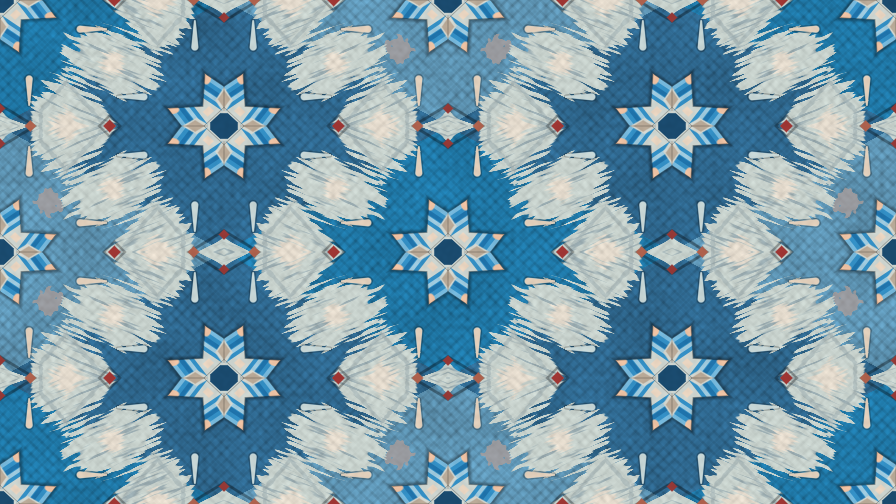
This pattern is drawn by a WebGL 2 fragment shader. Its source:

```glsl
#version 300 es
precision highp float;
// Woven mirrored medallions with chevron flowers, feathered pale diamonds and red accents.
uniform vec2 u_resolution;
out vec4 fragColor;

float aa; // edge softness in design units (the canvas is 768 x 432 of them)

vec2 gradient(vec2 i) {
  vec3 h = fract(i.xyx * vec3(0.1031, 0.1030, 0.0973));
  h += dot(h, h.yzx + 33.33);
  float angle = 6.2832 * fract((h.x + h.y) * h.z);
  return vec2(cos(angle), sin(angle));
}

// Gradient noise that wraps after a whole period
float noise(vec2 p, vec2 period) {
  vec2 i = floor(p), f = p - i, u = f * f * (3.0 - 2.0 * f);
  vec4 g;
  for (int k = 0; k < 4; k++) {
    vec2 corner = vec2(k & 1, k >> 1);
    g[k] = dot(gradient(mod(i + corner, period)), f - corner);
  }
  return mix(mix(g.x, g.y, u.x), mix(g.z, g.w, u.x), u.y);
}

float fill(float d) { return smoothstep(aa, -aa, d); }

// Pointed towards its medallion, cut flat on the far side
float paleDiamond(vec2 v) {
  return max(dot(abs(v), vec2(0.75, 0.66)) - 33.0, v.x - 30.0);
}

float lozenge(vec2 v, float r) { return (abs(v.x) + abs(v.y) - r) * 0.707; }

float dash(vec2 v) {
  return length(vec2(max(abs(v.x) - 11.0, 0.0), v.y)) - 1.9 + 0.1 * v.x;
}

// Four notched arms of chevron bands around a dark core
vec3 flower(vec3 col, vec2 q) {
  q.x *= 0.93;
  float a = min(q.x, q.y), b = max(q.x, q.y), c = b - 0.72 * a;
  float d = max(a - 18.0 + 0.06 * b, c - 34.0);
  col *= 1.0 - 0.35 * smoothstep(4.0, 0.0, d);
  vec3 petal = mix(vec3(0.80, 0.83, 0.81), vec3(0.20, 0.56, 0.77), fill(12.0 - c));
  petal = mix(petal, vec3(0.62, 0.79, 0.87), fill(abs(c - 18.0) - 2.0));
  petal = mix(petal, vec3(0.12, 0.45, 0.67), fill(abs(c - 23.0) - 2.2));
  petal = mix(petal, vec3(0.46, 0.72, 0.86), fill(29.5 - c));
  petal = mix(petal, vec3(0.93, 0.76, 0.64), fill(length(vec2(a - 14.0, (b - 42.0) * 0.6)) - 3.8));
  petal = mix(petal, vec3(0.83, 0.84, 0.81), fill(lozenge(vec2(a, (b - 22.0) * 0.62), 7.0)));
  petal = mix(petal, vec3(0.72, 0.66, 0.59), fill(lozenge(vec2(a, (b - 23.0) * 0.65), 5.0)));
  petal = mix(petal, vec3(0.91, 0.83, 0.75), fill(lozenge(vec2(a - 12.0, b - 13.0), 4.0)));
  petal *= 1.0 - 0.25 * fill(a - 0.4) * step(13.0, b);
  petal *= 1.0 - 0.25 * fill(abs(a + b - 16.0) - 0.5);
  petal = mix(petal, vec3(0.10, 0.29, 0.43), fill(max(a + b - 14.0, b - 11.0)));
  petal *= 1.0 - 0.4 * fill(abs(d) - 0.5);
  return mix(col, petal, fill(d));
}

void main() {
  vec2 uv = gl_FragCoord.xy / u_resolution;
  vec2 p = uv * vec2(768.0, 432.0);
  aa = 324.0 / u_resolution.y;

  // Mirrored cells, two across and two down, each with a second medallion at its corners
  vec2 cell = vec2(384.0, 216.0), id = floor(p / cell + 0.5);
  vec2 f = abs(p - id * cell);
  bool corner = f.x / 192.0 + f.y / 108.0 > 1.0;
  vec2 q = corner ? cell * 0.5 - f : f;
  bool light = !corner && mod(id.x + id.y, 2.0) > 0.5;

  // Blue ground with a diagonal crosshatch
  vec3 col = corner ? vec3(0.18, 0.40, 0.55) : light ? vec3(0.36, 0.57, 0.69) : vec3(0.12, 0.46, 0.64);
  vec2 phase = 6.2832 * vec2(80.0 * uv.x + 45.0 * uv.y, 80.0 * uv.x - 45.0 * uv.y);
  vec2 lines = smoothstep(0.1, 1.0, sin(phase));
  float weave = 0.6 - lines.x - lines.y;
  float thread = noise(uv * vec2(160.0, 90.0), vec2(160.0, 90.0));
  float cloud = noise(uv * vec2(16.0, 9.0), vec2(16.0, 9.0));
  col *= 1.0 + 0.085 * weave + 0.12 * thread + 0.14 * cloud;

  // Tan smudges on the lighter medallions
  float smudge = length((q - vec2(42.0, 42.0)) * vec2(1.0, 0.85)) - 10.0 + 9.0 * noise(f / 5.0, vec2(512.0));
  if (light) col = mix(col, vec3(0.64, 0.61, 0.61), 0.85 * fill(smudge));

  // Feathered pale shapes with slanted brush strokes
  float across = f.y - 0.4 * f.x + 200.0;
  float stroke = noise(vec2(f.x / 24.0, across / 3.2), vec2(512.0));
  float fine = noise(vec2(f.x / 12.0 + 7.0, across / 1.9), vec2(512.0));
  vec2 toSide = q - vec2(135.0, 0.0), toTop = vec2(57.0, 108.0) - q;
  vec2 toPatch = q - vec2(96.0, 55.0);
  if (corner) toPatch = vec2(96.0, 53.0) - q;
  toPatch = q - vec2(96.0, 54.0);
  float diamond = min(paleDiamond(toSide), paleDiamond(toTop));
  vec2 slanted = vec2(toPatch.x, toPatch.y - 0.18 * toPatch.x);
  float patchD = length(slanted * vec2(0.7, 1.0)) - 26.5;
  float body = min(diamond, patchD);
  // Teeth grow on the patches and stay short at the red tips
  float teeth = mix(4.0, 17.0, smoothstep(6.0, 30.0, min(q.y, 108.0 - q.y)));
  float pale = smoothstep(1.8 * aa, -1.8 * aa, body + teeth * (stroke + 0.45 * fine));
  vec3 paint = mix(vec3(0.78, 0.82, 0.80), vec3(0.60, 0.67, 0.69), smoothstep(0.05, 0.5, stroke + 0.6 * fine + 0.3 * cloud));
  float chevron = abs(diamond + 8.0) - 1.6 + 2.0 * stroke;
  paint = mix(paint, vec3(0.62, 0.68, 0.69), 0.6 * fill(chevron));
  float glow = min(min(lozenge(toSide, 15.0), lozenge(toTop, 15.0)), length(toPatch) - 9.0);
  paint = mix(paint, vec3(0.91, 0.86, 0.80), 0.85 * smoothstep(3.0, -3.0, glow + 9.0 * fine));
  paint *= 1.0 + 0.025 * weave + 0.04 * thread;
  col = mix(col, paint, pale);

  // Small joints between the diamonds
  vec2 r = abs(f - (f.x > 96.0 ? vec2(192.0, 0.0) : vec2(0.0, 108.0)));
  float joint = dot(r, vec2(0.52, 0.85)) - 11.5;
  col *= 1.0 - 0.35 * fill(abs(joint - 4.0) - 1.2);
  col = mix(col, paint, fill(joint + 8.0 * stroke));
  col = mix(col, vec3(0.68, 0.38, 0.30), fill(lozenge(r - vec2(26.0, 0.0), 5.0)));
  col = mix(col, vec3(0.58, 0.22, 0.21), fill(lozenge(r - vec2(0.0, 15.0), 4.5)));

  // Red tips and tapered dashes
  float tip = lozenge(q - vec2(98.0, 0.0), 5.5);
  col *= 1.0 - 0.3 * fill(abs(tip - 2.5) - 1.0);
  col = mix(col, vec3(0.62, 0.21, 0.20), fill(tip));
  float dashes = min(dash(q - vec2(80.0, 25.0)), dash(q.yx - vec2(79.0, 25.0)));
  col *= 1.0 - 0.25 * fill(abs(dashes - 0.6) - 0.6);
  vec3 dashColor = mix(vec3(0.91, 0.80, 0.70), vec3(0.76, 0.84, 0.85), corner ? 0.9 : 0.2);
  col = mix(col, dashColor, fill(dashes));

  col = flower(col, q);
  fragColor = vec4(clamp(col * (1.0 + 0.05 * thread), 0.0, 1.0), 1.0);
}
```
